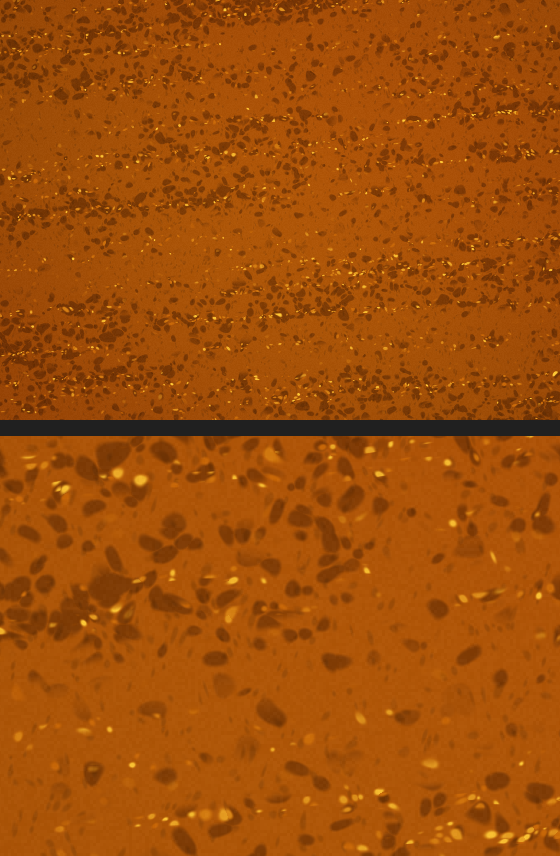
Top, the full canvas; bottom, a detail of the centre.
A WebGL 1 fragment shader for this texture:

```glsl
precision highp float;
// Amber-lit polished metal: thin, slightly tilted stringers of bright specks
// run through clumps of dark pits. Stretched cellular lenses set where grains
// are dense, and round cellular grains of several sizes fill them in.
uniform vec2 u_resolution;

vec2 hash2(vec2 p) {
  vec3 q = fract(p.xyx * vec3(0.1031, 0.1030, 0.0973));
  q += dot(q, q.yzx + 33.33);
  return fract((q.xx + q.yz) * q.zy);
}

// Long horizontal lenses, one per cell, with random length and weight.
float lenses(vec2 p, float thickness, float seed) {
  float best = 0.0;
  for (int j = -1; j <= 1; j++) {
    for (int i = -1; i <= 1; i++) {
      vec2 cell = floor(p) + vec2(float(i), float(j));
      vec2 centre = cell + hash2(cell + seed);
      vec2 shape = hash2(cell + seed + 57.0);
      vec2 d = (p - centre) / vec2(0.45 + 0.55 * shape.x, thickness);
      float lens = exp(-d.y * d.y) * (1.0 - smoothstep(0.5, 1.0, abs(d.x)));
      best = max(best, lens * (0.3 + 0.7 * shape.y));
    }
  }
  return best;
}

// Scattered round grains: x is coverage, y is a random tone per grain.
vec2 grains(vec2 p, float radius, float amount, float soft, float seed) {
  vec2 best = vec2(0.0);
  for (int j = -1; j <= 1; j++) {
    for (int i = -1; i <= 1; i++) {
      vec2 cell = floor(p) + vec2(float(i), float(j));
      vec2 centre = cell + hash2(cell + seed);
      vec2 trait = hash2(cell + seed + 91.0);
      float r = radius * (0.45 + 0.55 * trait.x);
      float cover = 1.0 - smoothstep(r - soft, r + soft, length(p - centre));
      cover *= smoothstep(trait.y - 0.04, trait.y + 0.04, amount - 0.04);
      if (cover > best.x) best = vec2(cover, fract(trait.x * 7.3 + trait.y * 3.1));
    }
  }
  return best;
}

void main() {
  vec2 p = gl_FragCoord.xy / u_resolution.y;
  float aspect = u_resolution.x / u_resolution.y;

  // Tilted, gently wavering coordinates along the rolling direction.
  vec2 along = vec2(p.x, p.y - 0.07 * p.x);
  along.y += 0.003 * sin(p.x * 19.0 + p.y * 11.0) + 0.0015 * sin(p.x * 53.0 - p.y * 37.0);
  vec2 rough = p + 0.004 * sin(p.yx * vec2(97.0, 83.0) + 2.0 * sin(p * 61.0));

  // Density of dark patches and bright stringers.
  float belt = 0.5 + 0.5 * cos(17.5 * (p.y - 0.2 * p.x - 0.15) + 0.5 * sin(p.x * 5.0));
  vec2 rows = along / vec2(0.42, 0.055);
  float stringer = lenses(rows, 0.11, 3.0) * (0.4 + 0.6 * belt);
  float halo = lenses(rows, 0.30, 3.0) * (0.35 + 0.65 * belt);
  float patches = lenses(along / vec2(0.5, 0.12), 0.34, 19.0) * (0.25 + 0.75 * belt);
  float pitted = 0.05 + 0.55 * patches + 0.32 * halo;

  // Uneven lamp light, brightest right of the centre.
  vec2 fromLamp = (p - vec2(0.56 * aspect, 0.52)) / vec2(0.75, 0.72);
  float light = exp(-0.75 * dot(fromLamp, fromLamp));
  vec3 color = mix(vec3(0.54, 0.245, 0.022), vec3(0.69, 0.335, 0.032), light);
  color.g += 0.008 * sin(p.x * 3.0 + p.y * 4.0 - 1.5);

  // Dark pits, from fine upright ticks to rare large blots.
  float ticks = grains(rough * vec2(150.0, 95.0), 0.42, 0.20 + 0.3 * pitted, 0.2, 5.0).x;
  float pits = grains(rough * 88.0, 0.72, pitted, 0.18, 29.0).x;
  pits = max(pits, grains(rough * vec2(42.0, 50.0), 0.62, pitted * 0.7 - 0.02, 0.1, 41.0).x);
  pits = max(pits, grains(rough * 17.0, 0.34, 0.01 + 0.12 * patches, 0.05, 67.0).x);
  color *= 1.0 - 0.12 * ticks;
  color = mix(color, color * vec3(0.73, 0.70, 0.70), pits);

  // Bright specks strung along the rows, with a warm orange fringe.
  vec2 fine = grains(rough * vec2(105.0, 120.0), 0.46, 0.045 + 0.62 * stringer, 0.2, 73.0);
  vec2 coarse = grains(rough * vec2(52.0, 64.0), 0.30, 0.04 + 0.20 * stringer, 0.12, 87.0);
  vec2 speck = coarse.x > fine.x ? vec2(coarse.x, 0.4 + 0.6 * coarse.y) : fine;
  vec3 amber = vec3(0.78, 0.40, 0.03);
  vec3 gold = vec3(1.0, 0.80, 0.22);
  color = mix(color, mix(amber, gold, speck.y * speck.y * speck.x), speck.x);

  // Faint sensor grain.
  color += 0.022 * (hash2(floor(p * 384.0)).x - 0.5);
  gl_FragColor = vec4(clamp(color, 0.0, 1.0), 1.0);
}
```
